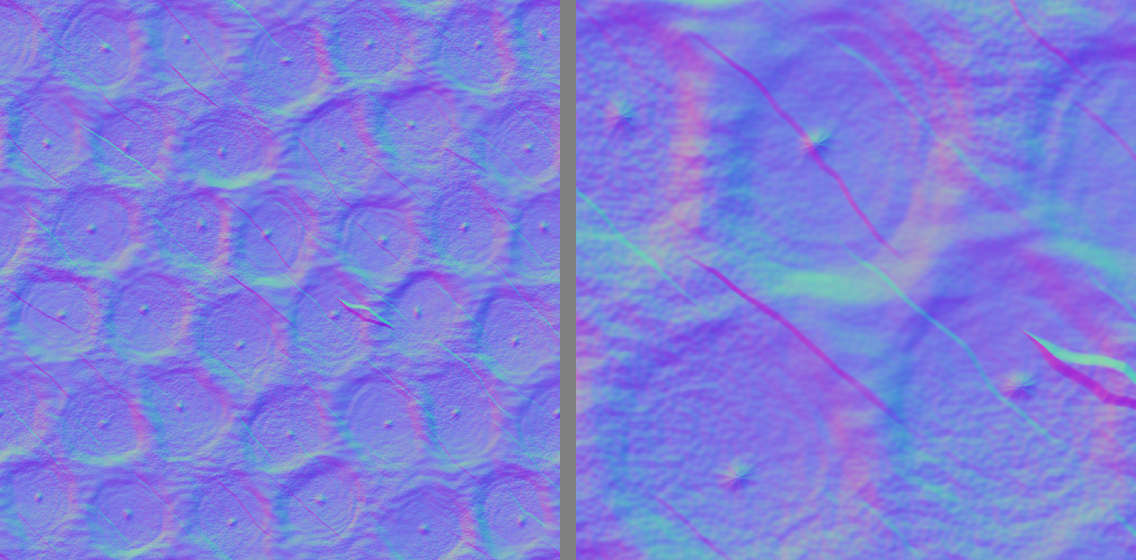
Left, the full canvas; right, a detail of the centre.
A three.js fragment shader for this texture map:

```glsl
// Normal map of scaly hide: rounded, pitted domes in a staggered grid, wrinkled
// seams between them, diagonal cracks and fine grain. All parts add up to one
// height field, whose slope is turned into red, green and blue.

varying vec2 vUv;

const float SCALES = 6.0;            // domes per side (even, so rows tile)
const float SCALE_JITTER = 0.36;
const float SEAM_ROUNDING = 13.0;    // lower gives rounder domes
const float DOME_CURVE = 1.05;
const float DOME_RADIUS = 0.092;
const float RIM_HEIGHT = 0.0011;
const float PIT_DEPTH = 0.0021;
const float PIT_RADIUS = 0.0065;
const float WRINKLE = 0.00085;
const float PEBBLE = 0.0015;
const float GRAIN = 0.00031;
const float CRACK_GRID = 8.0;
const float CRACK_WIDTH = 0.0024;
const vec2 CRACK_STEP = vec2(0.0004, 0.0016);
const vec2 GASH_AT = vec2(0.655, 0.44);
const float GASH_DEPTH = 0.0032;
const float SAMPLE_STEP = 0.0012;
const vec2 SLOPE_GAIN = vec2(0.68, 0.92);
const float SLOPE_LIMIT = 0.42;
const float FLAT_BLUE = 0.9;
const float TAU = 6.2831853;

vec2 hash2(vec2 p) {
  vec3 q = fract(p.xyx * vec3(0.1031, 0.1030, 0.0973));
  q += dot(q, q.yzx + 33.33);
  return fract((q.xx + q.yz) * q.zy);
}

float lattice(vec2 id, vec2 offset, vec2 period) {
  float a = TAU * hash2(mod(id, period) + period * 1.7).x;
  return dot(vec2(cos(a), sin(a)), offset);
}

// Gradient noise that repeats after "period" lattice steps.
float noise(vec2 p, vec2 period) {
  vec2 i = floor(p), f = p - i;
  vec2 w = f * f * f * (f * (f * 6.0 - 15.0) + 10.0);
  vec2 e = vec2(1.0, 0.0);
  float low = mix(lattice(i, f, period), lattice(i + e, f - e, period), w.x);
  float high = mix(lattice(i + e.yx, f - e.yx, period), lattice(i + 1.0, f - 1.0, period), w.x);
  return mix(low, high, w.y);
}

float tiled(vec2 p, vec2 frequency) { return noise(p * frequency, frequency); }

vec2 scaleCentre(vec2 id) {
  vec2 r = hash2(mod(id, SCALES) + 11.0);
  return id + 0.5 + vec2(0.5 * mod(id.y, 2.0), 0.0) + SCALE_JITTER * (r - 0.5);
}

// Offset from the nearest centre (xy), smooth seam distance (z), random (w).
vec4 scales(vec2 p) {
  vec2 g = p * SCALES, base = floor(g), nearest = vec2(9.0), nearId = base;
  for (int j = -1; j <= 1; j++) for (int i = -2; i <= 2; i++) {
    vec2 id = base + vec2(float(i), float(j));
    vec2 to = scaleCentre(id) - g;
    if (dot(to, to) < dot(nearest, nearest)) { nearest = to; nearId = id; }
  }
  float sum = 0.0;
  for (int j = -2; j <= 2; j++) for (int i = -2; i <= 2; i++) {
    vec2 to = scaleCentre(nearId + vec2(float(i), float(j))) - g;
    vec2 gap = to - nearest;
    if (dot(gap, gap) > 0.001)
      sum += exp(-SEAM_ROUNDING * dot(0.5 * (to + nearest), normalize(gap)));
  }
  return vec4(-nearest / SCALES, -log(sum) / SEAM_ROUNDING, hash2(mod(nearId, SCALES) + 53.0).x);
}

// Short faults from upper left to lower right: a sharp step that eases back.
float cracks(vec2 p) {
  vec2 base = floor(p * CRACK_GRID);
  float wiggle = 0.016 * tiled(p, vec2(9.0)) + 0.004 * tiled(p, vec2(38.0));
  float h = 0.0;
  for (int j = -1; j <= 1; j++) for (int i = -1; i <= 1; i++) {
    vec2 id = base + vec2(float(i), float(j));
    vec2 a = hash2(mod(id, CRACK_GRID) + 71.0), b = hash2(mod(id, CRACK_GRID) + 97.0);
    vec2 q = p - (id + 0.2 + 0.6 * a) / CRACK_GRID;
    vec2 along = normalize(vec2(1.0, -0.7 - 0.5 * b.x));
    float u = abs(dot(q, along)), v = dot(q, vec2(-along.y, along.x)) + wiggle;
    float reach = mix(0.05, 0.135, b.y);
    float side = fract(b.x * 7.0) < 0.5 ? -1.0 : 1.0;
    float fault = smoothstep(-CRACK_WIDTH, CRACK_WIDTH, v) * exp(-max(v, 0.0) / 0.016);
    h += side * fault * mix(CRACK_STEP.x, CRACK_STEP.y, a.x * a.y)
       * (1.0 - smoothstep(0.5 * reach, reach, u));
  }
  // One wider gash with a flat floor.
  vec2 q = p - GASH_AT, along = normalize(vec2(1.0, -0.62));
  float halfWidth = 0.011 * (1.0 - abs(dot(q, along)) / 0.05);
  float across = abs(dot(q, vec2(-along.y, along.x)) + wiggle);
  return h - GASH_DEPTH * (1.0 - smoothstep(-0.004, 0.004, across - halfWidth));
}

float height(vec2 p) {
  vec2 warp = vec2(tiled(p, vec2(11.0)), tiled(p, vec2(13.0))) * 0.016;
  vec4 s = scales(p + warp);
  float r = length(s.xy), inside = smoothstep(0.0, 0.17, s.z);
  float seam = 1.0 - smoothstep(0.03, 0.24, s.z);
  // Dome with its own lean and a central pit.
  float dome = 0.5 * DOME_CURVE * max(DOME_RADIUS * DOME_RADIUS - r * r, 0.0);
  dome += RIM_HEIGHT + 0.05 * (s.w - 0.5) * (s.x - s.y);
  dome -= PIT_DEPTH * exp(-r * r / (PIT_RADIUS * PIT_RADIUS));
  // Rings of wrinkles, strongest near the seam.
  float turn = atan(s.y, s.x) / TAU + 0.5;
  float rings = noise(vec2(turn * 15.0, r * 88.0 + s.w * 40.0), vec2(15.0, 200.0));
  dome += WRINKLE * rings * mix(0.25, 1.0, smoothstep(0.02, 0.075, r));
  float h = dome * inside + cracks(p);
  h += PEBBLE * seam * tiled(p + warp, vec2(36.0, 64.0));
  // Broad unevenness and patchy fine grain.
  h += 0.002 * tiled(p, vec2(9.0, 12.0)) + 0.0006 * tiled(p, vec2(28.0, 34.0));
  float patchy = mix(0.4, 1.0, smoothstep(-0.3, 0.25, tiled(p, vec2(7.0))));
  return h + GRAIN * patchy * (tiled(p, vec2(190.0, 215.0)) + 1.2 * tiled(p, vec2(84.0, 100.0)));
}

void main() {
  vec2 e = vec2(SAMPLE_STEP, 0.0);
  float h = height(vUv);
  vec2 slope = vec2(h - height(vUv + e.xy), height(vUv + e.yx) - h) / SAMPLE_STEP;
  vec2 tilt = slope * SLOPE_GAIN;
  tilt /= sqrt(1.0 + dot(tilt, tilt) / (SLOPE_LIMIT * SLOPE_LIMIT));
  float blue = FLAT_BLUE - 0.35 * length(tilt) - dot(tilt, vec2(0.15, 0.25));
  gl_FragColor = vec4(0.5 + tilt, blue, 1.0);
}
```
